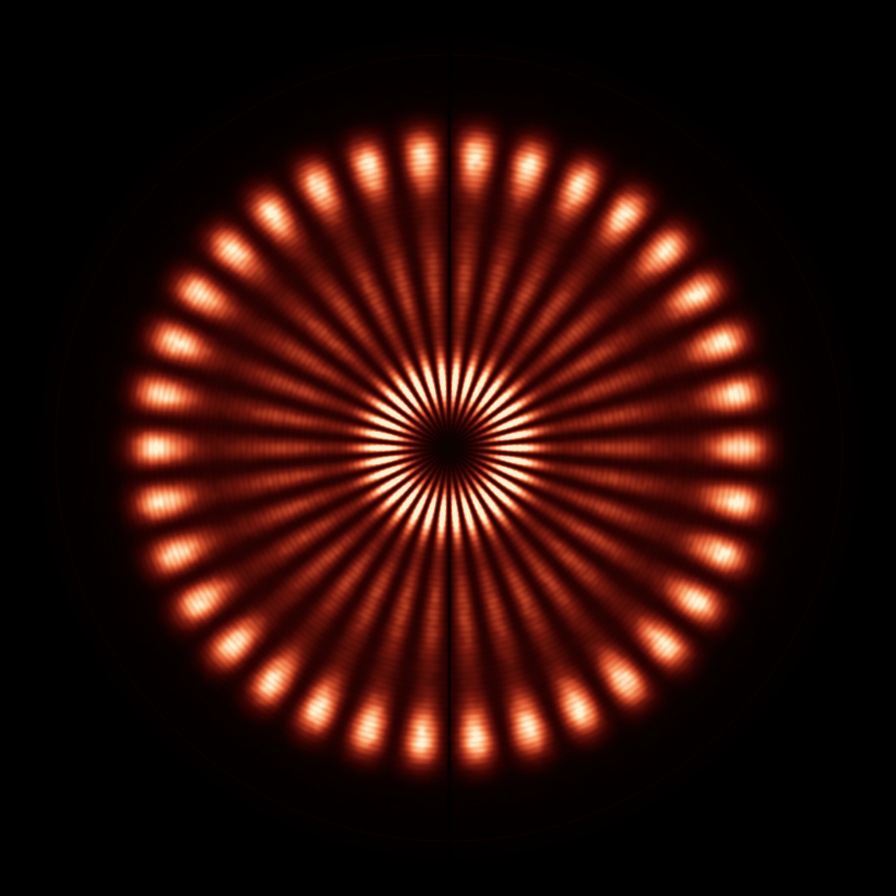
Give the GLSL for this background, as a Shadertoy shader.

```glsl
// A glowing wheel of 34 spokes: a white-hot inner crown, dim red mid spokes
// and a rim of bright beads, inside a faint halo with thin outer rings.
// Radial bells times an angular cosine give a heat, mapped to ember colours.

const float SPOKES = 34.0;
const float PI = 3.14159;

float hash(vec2 p) {
    return fract(sin(dot(p, vec2(127.1, 311.7))) * 43758.5453);
}

float valueNoise(vec2 p) {
    vec2 cell = floor(p);
    vec2 f = fract(p);
    f = f * f * (3.0 - 2.0 * f);
    float low = mix(hash(cell), hash(cell + vec2(1.0, 0.0)), f.x);
    float high = mix(hash(cell + vec2(0.0, 1.0)), hash(cell + vec2(1.0, 1.0)), f.x);
    return mix(low, high, f.y);
}

// Bell curve with its own width on each side of the peak
float bell(float x, float peak, float widthBelow, float widthAbove) {
    float d = (x - peak) / (x < peak ? widthBelow : widthAbove);
    return exp(-0.5 * d * d);
}

// Heat along the middle of a spoke
float spokeProfile(float r) {
    float crown = 1.15 * bell(r, 0.073, 0.019, 0.021);
    float middle = 0.34 * bell(r, 0.185, 0.048, 0.048);
    float bead = 0.84 * bell(r, 0.328, 0.027, 0.018);
    return crown + middle + bead;
}

// Heat that fills the gaps and fades outside the rim
float haloProfile(float r) {
    float disc = 0.075 * smoothstep(0.0, 0.06, r) * (1.0 - smoothstep(0.33, 0.39, r));
    float outer = 0.05 * (1.0 - smoothstep(0.34, 0.54, r));
    return disc + outer;
}

// Thin concentric lines that weaken outward
float outerRings(float r, float lineWidth) {
    float sum = 0.0;
    for (int i = 0; i < 4; i++) {
        float k = float(i);
        sum += bell(r, 0.439 + 0.0045 * k, lineWidth, lineWidth) / (1.0 + 1.5 * k);
    }
    return sum;
}

// Black through red and orange to cream
vec3 emberColor(float heat) {
    vec3 c = mix(vec3(0.0), vec3(0.20, 0.015, 0.008), smoothstep(0.0, 0.18, heat));
    c = mix(c, vec3(0.45, 0.09, 0.05), clamp((heat - 0.16) / 0.18, 0.0, 1.0));
    c = mix(c, vec3(0.85, 0.32, 0.17), clamp((heat - 0.34) / 0.24, 0.0, 1.0));
    c = mix(c, vec3(0.98, 0.64, 0.42), clamp((heat - 0.58) / 0.20, 0.0, 1.0));
    return mix(c, vec3(1.0, 0.95, 0.82), clamp((heat - 0.78) / 0.20, 0.0, 1.0));
}

void mainImage(out vec4 fragColor, in vec2 fragCoord) {
    float size = min(iResolution.x, iResolution.y);
    vec2 p = (fragCoord - 0.5 * iResolution.xy) / size - vec2(0.001, 0.0);
    float r = length(p);
    float angle = atan(p.y, p.x);
    float lineWidth = max(0.001, 0.6 / size);

    // Spokes and halo
    float spoke = 0.5 + 0.5 * cos(SPOKES * angle);
    float heat = haloProfile(r) + spokeProfile(r) * spoke;

    // Fine concentric ripple and soft mottling
    float ripple = 0.035 * sin(2.0 * PI * r / 0.0065);
    float mottle = 0.16 * (valueNoise(p * 130.0) - 0.5);
    heat *= 1.0 + ripple + mottle * smoothstep(0.08, 0.16, r);

    // Outer rings and the dark vertical seam
    heat += 0.025 * outerRings(r, lineWidth);
    float seam = bell(p.x, 0.0004, 1.5 * lineWidth, 1.5 * lineWidth);
    heat *= 1.0 - 0.6 * seam * smoothstep(0.05, 0.15, r);

    fragColor = vec4(emberColor(heat), 1.0);
}
```
